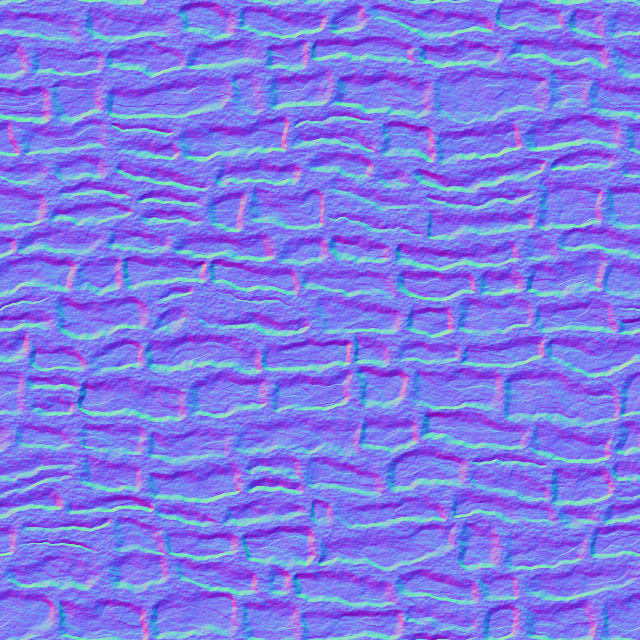
Give the GLSL for this texture map, as a three.js fragment shader.

```glsl
// Tangent-space normal map of a rough, coursed rubble stone wall.
varying vec2 vUv;

float hash(vec2 p) {
  vec3 q = fract(p.xyx * 0.1031);
  q += dot(q, q.yzx + 33.33);
  return fract((q.x + q.y) * q.z);
}

vec2 gradient(vec2 cell, vec2 period) {
  float angle = 6.2832 * hash(mod(cell, period) + 0.7);
  return vec2(cos(angle), sin(angle));
}

// Gradient noise that tiles over the unit square; freq must be whole.
float noise(vec2 uv, vec2 freq) {
  vec2 p = uv * freq, i = floor(p), f = p - i;
  vec2 u = f * f * f * (f * (f * 6.0 - 15.0) + 10.0);
  vec2 e = vec2(1.0, 0.0);
  float a = dot(gradient(i, freq), f);
  float b = dot(gradient(i + e.xy, freq), f - e.xy);
  float c = dot(gradient(i + e.yx, freq), f - e.yx);
  float d = dot(gradient(i + e.xx, freq), f - e.xx);
  return mix(mix(a, b, u.x), mix(c, d, u.x), u.y);
}

float jointAt(float i, float count, float seed, float jitter) {
  return i + jitter * (hash(vec2(mod(i, count), seed)) - 0.5);
}

// Irregular division of a line: index, distance to lower joint, to upper joint.
vec3 slot(float x, float count, float seed, float jitter) {
  float i = floor(x);
  float lo = jointAt(i, count, seed, jitter);
  float hi = jointAt(i + 1.0, count, seed, jitter);
  if (x < lo) {
    i -= 1.0;
    hi = lo;
    lo = jointAt(i, count, seed, jitter);
  } else if (x > hi) {
    i += 1.0;
    lo = hi;
    hi = jointAt(i + 1.0, count, seed, jitter);
  }
  return vec3(mod(i, count), x - lo, hi - x);
}

// Thin ledge where the noise changes sign, like split slate.
float ledge(vec2 uv, vec2 freq) {
  return smoothstep(-0.05, 0.05, noise(uv, freq));
}

float height(vec2 uv) {
  // Wandering, ragged joints
  vec2 p = uv;
  p.y += 0.032 * noise(uv, vec2(5.0, 4.0));
  p += 0.014 * vec2(noise(uv, vec2(13.0)), noise(uv + 0.37, vec2(15.0)));
  p += 0.006 * vec2(noise(uv + 0.61, vec2(37.0)), noise(uv + 0.19, vec2(41.0)));
  p += 0.0025 * noise(uv + 0.77, vec2(89.0, 97.0));

  // Courses, then stones along each course
  vec3 row = slot(p.y * 17.0, 17.0, 91.0, 0.5);
  vec3 col = slot(p.x * 8.0 + 8.0 * hash(vec2(row.x, 57.0)), 8.0, row.x + 3.0, 0.95);
  vec2 id = vec2(col.x + 11.0, row.x + 29.0);
  vec2 side = col.yz / 8.0, bed = row.yz / 17.0;

  // A few tall stones are two thin ones
  float tall = bed.x + bed.y;
  if (tall > 0.058 && hash(id + 40.0) > 0.75) {
    float cut = tall * mix(0.4, 0.65, hash(id + 71.0));
    if (bed.x < cut) {
      bed.y = cut - bed.x;
    } else {
      bed.x -= cut;
      id += 130.0;
    }
  }

  // Uneven setting: slanted beds and varied gaps
  float slant = 0.2 * (hash(id + 17.0) - 0.5) * (side.x - side.y);
  bed -= vec2(max(slant, 0.0), max(-slant, 0.0));
  bed -= 0.13 * tall * vec2(hash(id + 5.0), hash(id + 9.0));
  side -= 0.005 * hash(id + 23.0);

  // Short lower lip, long sloping upper edge, rounded corners; all worn unevenly
  float wear = 1.0 + 0.9 * noise(uv + 0.83, vec2(17.0, 23.0));
  float acrossEdge = min(side.x, side.y) / (wear * mix(0.010, 0.019, hash(id + 31.0)));
  float bedEdge = min(bed.x / (0.0092 * wear), bed.y / (0.0175 * wear));
  float rise = 1.0 - length(clamp(1.0 - vec2(acrossEdge, bedEdge), 0.0, 1.0));
  float stone = smoothstep(-0.1, 1.0, rise) - smoothstep(-0.1, 1.0, 0.0);

  // Face: tilt, undulation and split layers
  float face = mix(0.0052, 0.0090, hash(id + 47.0));
  face += 0.03 * (hash(id + 53.0) - 0.5) * (side.x - side.y);
  face += 0.03 * (hash(id + 59.0) - 0.4) * (bed.y - bed.x);
  face += 0.0030 * noise(p, vec2(19.0, 31.0));
  face += 0.0011 * ledge(p + 0.13, vec2(13.0, 37.0));
  face += 0.0009 * ledge(p + 0.53, vec2(27.0, 61.0)) * hash(id + 83.0);

  // Grain, coarser in the mortar
  float grain = 0.0012 * noise(uv, vec2(47.0, 83.0));
  grain += 0.0008 * noise(uv + 0.29, vec2(97.0, 149.0));
  grain += 0.0006 * noise(uv + 0.43, vec2(199.0, 251.0));
  return stone * face + grain * mix(1.5, 0.9, stone);
}

void main() {
  vec2 e = vec2(0.0008, 0.0);
  float slopeX = (height(vUv + e.xy) - height(vUv - e.xy)) / (2.0 * e.x);
  float slopeY = (height(vUv + e.yx) - height(vUv - e.yx)) / (2.0 * e.x);

  // Red faces right, green faces down
  vec3 normal = normalize(vec3(-slopeX * 0.75, slopeY, 1.0));
  gl_FragColor = vec4((0.5 + 0.5 * normal) * vec3(1.0, 0.98, 0.95), 1.0);
}
```
